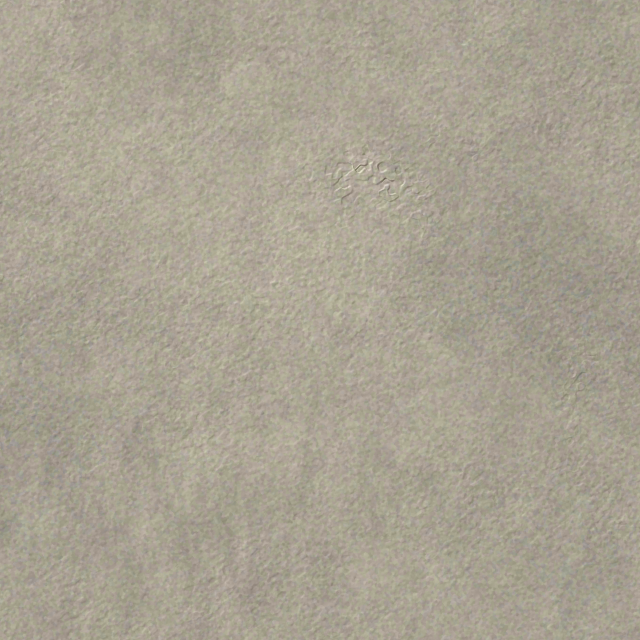
Reproduce this texture procedurally as a three.js fragment shader.

```glsl
// Weathered beige plaster with cloudy stains, faint drips and patches of embossed wrinkles.
varying vec2 vUv;

vec3 hash3(vec2 p) {
  vec3 q = fract(p.xyx * vec3(0.1031, 0.1030, 0.0973));
  q += dot(q, q.yxz + 33.33);
  return fract((q.xxy + q.yzz) * q.zyx);
}

// Soft cellular noise: random cell values blended around jittered centres.
float softCells(vec2 p) {
  vec2 cell = floor(p);
  float sum = 0.0;
  float weight = 0.0;
  for (int y = -1; y <= 1; y++) {
    for (int x = -1; x <= 1; x++) {
      vec2 offset = vec2(float(x), float(y));
      vec3 seed = hash3(cell + offset + 400.0);
      vec2 d = offset + 0.1 + 0.8 * seed.xy - fract(p);
      float k = exp(-5.5 * dot(d, d));
      sum += k * seed.z;
      weight += k;
    }
  }
  return sum / weight;
}

float layeredCells(vec2 p) {
  float sum = 0.0;
  float gain = 0.5;
  for (int i = 0; i < 5; i++) {
    sum += gain * softCells(p);
    p = mat2(1.6, 1.2, -1.2, 1.6) * p + 17.3;
    gain *= 0.6;
  }
  return sum / 1.153;
}

// Elliptical patch with a soft rim, tilted by an angle.
float patchMask(vec2 p, vec2 centre, vec2 radius, float angle) {
  vec2 d = p - centre;
  float c = cos(angle);
  float s = sin(angle);
  d = vec2(c * d.x + s * d.y, c * d.y - s * d.x) / radius;
  return exp(-dot(d, d));
}

// Pebbly surface that turns into winding ridges where it is wrinkled.
float surfaceHeight(vec2 p, float wrinkled) {
  vec2 along = mat2(0.8, -0.6, 0.6, 0.8) * p;
  float bumps = softCells(along * vec2(125.0, 165.0));
  float ridges = 0.6 * sin(6.0 * softCells(along * vec2(95.0, 125.0)));
  return mix(1.4 * bumps, ridges, 0.2 + 0.8 * wrinkled) + 0.5 * softCells(along.yx * 220.0 + 31.0);
}

void main() {
  vec2 warp = vec2(softCells(vUv * 9.0), softCells(vUv * 9.0 + 40.0)) - 0.5;
  vec2 ripple = vec2(softCells(vUv * 45.0), softCells(vUv * 45.0 + 70.0)) - 0.5;
  vec2 p = vUv + 0.07 * warp + 0.03 * ripple;

  // Broad light and dark stains
  float clouds = layeredCells(vUv * 5.0 + warp * 0.5) - 0.5;
  float mottling = layeredCells(vUv * 26.0 + 9.0) - 0.5;
  float stain = 0.8 * patchMask(p, vec2(0.86, 0.54), vec2(0.22, 0.14), -0.6)
    + 0.65 * patchMask(p, vec2(0.06, 0.34), vec2(0.20, 0.22), 0.3)
    + 0.5 * patchMask(p, vec2(0.88, 0.14), vec2(0.16, 0.14), 0.0)
    + 0.4 * patchMask(p, vec2(0.84, 0.95), vec2(0.16, 0.10), 0.0);
  float glow = patchMask(p, vec2(0.42, 0.62), vec2(0.32, 0.26), 0.0);

  // Vertical drips along the bottom and upper left
  float dripArea = patchMask(p, vec2(0.30, 0.22), vec2(0.36, 0.18), 0.0)
    + 0.7 * patchMask(p, vec2(0.30, 0.95), vec2(0.24, 0.10), 0.0);
  vec2 dripCoord = vec2((vUv.x + 0.006 * ripple.x + 0.02 * warp.x) * 52.0, vUv.y * 9.0);
  float drips = 0.65 * softCells(dripCoord) + 0.35 * softCells(dripCoord * 2.3 + 8.0) - 0.5;

  // Relief lit from the upper left, strongest in a few worn patches
  float wrinkled = patchMask(p, vec2(0.58, 0.71), vec2(0.12, 0.05), -0.65)
    + 0.6 * patchMask(p, vec2(0.70, 0.80), vec2(0.06, 0.04), -0.9)
    + 0.6 * patchMask(p, vec2(0.90, 0.38), vec2(0.035, 0.11), 0.0)
    + 0.35 * patchMask(p, vec2(0.12, 0.58), vec2(0.11, 0.15), 0.4)
    + 0.25 * patchMask(p, vec2(0.28, 0.38), vec2(0.10, 0.12), 0.0);
  wrinkled = min(wrinkled, 1.0);
  float roughness = smoothstep(0.35, 0.7, layeredCells(vUv * 7.0 + 60.0));
  vec2 light = vec2(-0.0009, 0.0009);
  vec2 q = vUv + 0.004 * ripple;
  float relief = surfaceHeight(q - light, wrinkled) - surfaceHeight(q + light, wrinkled);
  relief *= 0.045 + 0.04 * roughness + 0.1 * wrinkled;

  float tone = 0.6 + 0.65 * clouds + 0.7 * mottling - 0.48 * stain
    + 0.16 * glow + 0.8 * drips * dripArea;
  vec3 color = mix(vec3(0.602, 0.580, 0.518), vec3(0.708, 0.684, 0.608), clamp(tone, -0.1, 1.15));

  // Fine rosy and olive blotches, with blue-grey specks
  float tint = 0.6 * softCells(vUv * 170.0 + 75.0) + 0.4 * layeredCells(vUv * 26.0 + 13.0);
  color += mix(vec3(-0.002, 0.008, -0.010), vec3(0.006, -0.015, 0.010), smoothstep(0.43, 0.57, tint));
  float specks = smoothstep(0.64, 0.8, softCells(vUv * 165.0 + 5.0));
  color += vec3(-0.035, -0.008, 0.026) * specks * (0.4 + 0.6 * min(stain, 1.0));

  float grain = softCells(mat2(0.8, -0.6, 0.6, 0.8) * vUv * 250.0 + 11.0) - 0.5;
  gl_FragColor = vec4(color + relief + 0.075 * grain, 1.0);
}
```
